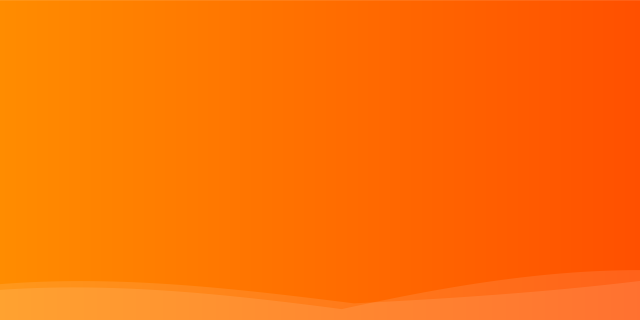
A Shadertoy shader for this background:

```glsl
const vec3 AMBER = vec3(1.0, 0.549, 0.0);
const vec3 VERMILION = vec3(1.0, 0.314, 0.0);
const vec3 VEIL = vec3(1.0);
const float VEIL_OPACITY = 0.1;
const float TOP_RIM = 0.0026;

// Wave heights at the left edge, valley and right edge
const vec3 GENTLE_HEIGHTS = vec3(0.112, 0.052, 0.122);
const vec3 STEEP_HEIGHTS = vec3(0.094, 0.034, 0.156);
// Slopes: left edge, into the valley, out of the valley, right edge
const vec4 GENTLE_SLOPES = vec4(0.16, -0.25, 0.10, 0.24);
const vec4 STEEP_SLOPES = vec4(0.14, -0.26, 0.44, 0.0);
const float GENTLE_VALLEY = 0.553;
const float STEEP_VALLEY = 0.534;

// Cubic between two heights with given end slopes
float hermite(float t, vec2 heights, vec2 tangents) {
    float s = 1.0 - t;
    return mix(heights.x, heights.y, t * t * (3.0 - 2.0 * t))
         + t * s * (s * tangents.x - t * tangents.y);
}

// Two cubic arcs meeting at a valley
float waveHeight(float x, float valley, vec3 heights, vec4 slopes) {
    if (x < valley) {
        return hermite(x / valley, heights.xy, slopes.xy * valley);
    }
    float span = 1.0 - valley;
    return hermite((x - valley) / span, heights.yz, slopes.zw * span);
}

// Antialiased coverage below a height
float below(float y, float height, float pixel) {
    return clamp((height - y) / pixel + 0.5, 0.0, 1.0);
}

void mainImage(out vec4 fragColor, in vec2 fragCoord) {
    vec2 uv = fragCoord / iResolution.xy;
    float pixel = 1.0 / iResolution.y;

    // Horizontal gradient
    vec3 color = mix(AMBER, VERMILION, uv.x);

    // Overlapping translucent waves
    float gentle = waveHeight(uv.x, GENTLE_VALLEY, GENTLE_HEIGHTS, GENTLE_SLOPES);
    float steep = waveHeight(uv.x, STEEP_VALLEY, STEEP_HEIGHTS, STEEP_SLOPES);
    color = mix(color, VEIL, VEIL_OPACITY * below(uv.y, gentle, pixel));
    color = mix(color, VEIL, VEIL_OPACITY * below(uv.y, steep, pixel));

    // Faint rim along the top
    color = mix(color, VEIL, VEIL_OPACITY * below(1.0 - uv.y, TOP_RIM, pixel));

    fragColor = vec4(color, 1.0);
}
```
